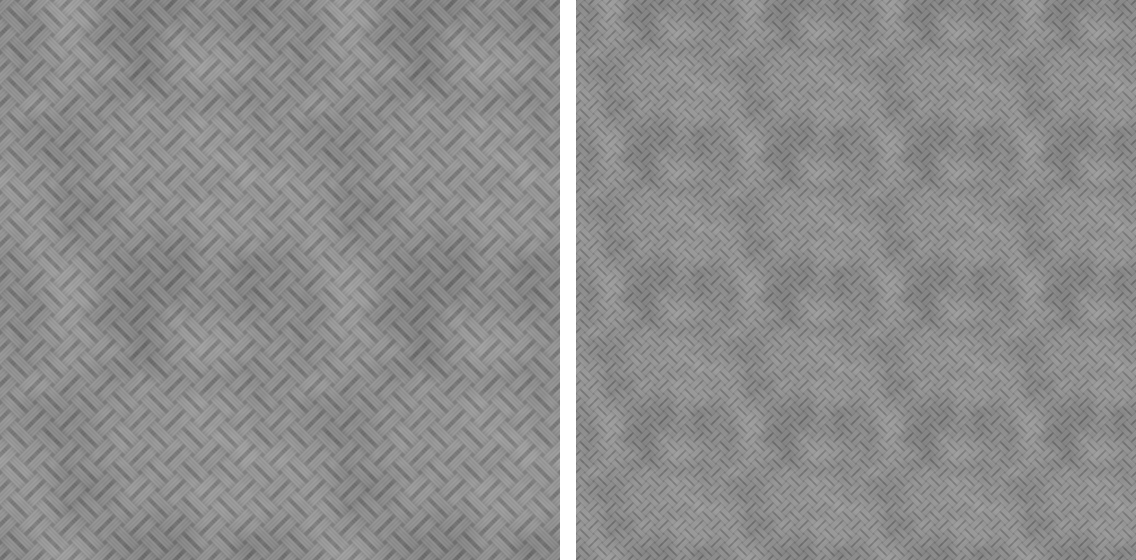
Left, the tile; right, the same tile 2 across and 2 down.
This texture is drawn by a WebGL 2 fragment shader. Its source:

```glsl
#version 300 es
precision highp float;
// Grey diagonal basket weave: pairs of three-thread ribbons pass over and under
// each other on a grid turned by 45 degrees, 16 repeats across and down.
// Soft cloudy wear from wrapping value noise covers it, repeating twice each way.
uniform vec2 u_resolution;
out vec4 outColor;

const float PI = 3.14159265;

// Integer hash of a lattice point, 0 to 1
float hash(ivec2 cell, int seed) {
  uint n = uint(cell.x) * 1597u + uint(cell.y) * 51749u + uint(seed) * 7919u;
  n = n * 747796405u + 2891336453u;
  n = ((n >> ((n >> 28u) + 4u)) ^ n) * 277803737u;
  return float(((n >> 22u) ^ n) & 65535u) / 65535.0;
}

// Value noise that wraps after 'period' cells
float wrapNoise(vec2 p, int period, int seed) {
  p = mod(p, float(period));
  ivec2 i = ivec2(floor(p));
  vec2 f = fract(p);
  f = f * f * f * (f * (f * 6.0 - 15.0) + 10.0);
  ivec2 lo = i % period, hi = (i + 1) % period;
  float bottom = mix(hash(lo, seed), hash(ivec2(hi.x, lo.y), seed), f.x);
  float top = mix(hash(ivec2(lo.x, hi.y), seed), hash(hi, seed), f.x);
  return mix(bottom, top, f.y);
}

// Cloudy wear, centred on zero
float wear(vec2 p) {
  float sum = 0.0, amplitude = 0.5;
  int period = 4;
  for (int octave = 0; octave < 5; octave++) {
    sum += amplitude * (wrapNoise(p * float(period), period, octave + 3) - 0.5);
    amplitude *= 0.65;
    period *= 2;
  }
  return sum;
}

// Position across a ribbon, -0.5 to 0.5, two ribbons per block
float acrossRibbon(float x) {
  return fract(2.0 * x) - 0.5;
}

float ribbonMask(float across, float soft) {
  return 1.0 - smoothstep(0.345 - soft, 0.345 + soft, abs(across));
}

// Grey of a ribbon: darker where it dips, streaked by its three threads
float ribbonTone(float height, float across) {
  float threads = cos(2.0 * PI * 3.0 * across / 0.72);
  return mix(0.455, 0.57, smoothstep(-1.0, 0.5, height)) + 0.02 * threads;
}

void main() {
  vec2 uv = gl_FragCoord.xy / u_resolution;
  vec2 q = uv * 16.0;
  float a = q.x + q.y, b = q.y - q.x;
  float pixel = 22.6 / min(u_resolution.x, u_resolution.y);
  float soft = max(0.06, pixel);

  // Rising ribbons run along a, falling ribbons along b
  float riseAcross = acrossRibbon(b), fallAcross = acrossRibbon(a);
  float riseHeight = cos(PI * (a + floor(b + 0.5)));
  float fallHeight = -cos(PI * (b + floor(a + 0.5)));
  float riseMask = ribbonMask(riseAcross, soft);
  float fallMask = ribbonMask(fallAcross, soft);
  float riseTone = ribbonTone(riseHeight, riseAcross);
  float fallTone = ribbonTone(fallHeight, fallAcross);

  // Lay the lower ribbon over the hole, then the upper one
  float riseOnTop = smoothstep(-0.12, 0.12, riseHeight - fallHeight);
  float riseLast = mix(mix(0.475, fallTone, fallMask), riseTone, riseMask);
  float fallLast = mix(mix(0.475, riseTone, riseMask), fallTone, fallMask);
  float grey = mix(fallLast, riseLast, riseOnTop);

  grey += 0.14 * wear(uv * 2.0);
  outColor = vec4(vec3(grey), 1.0);
}
```
